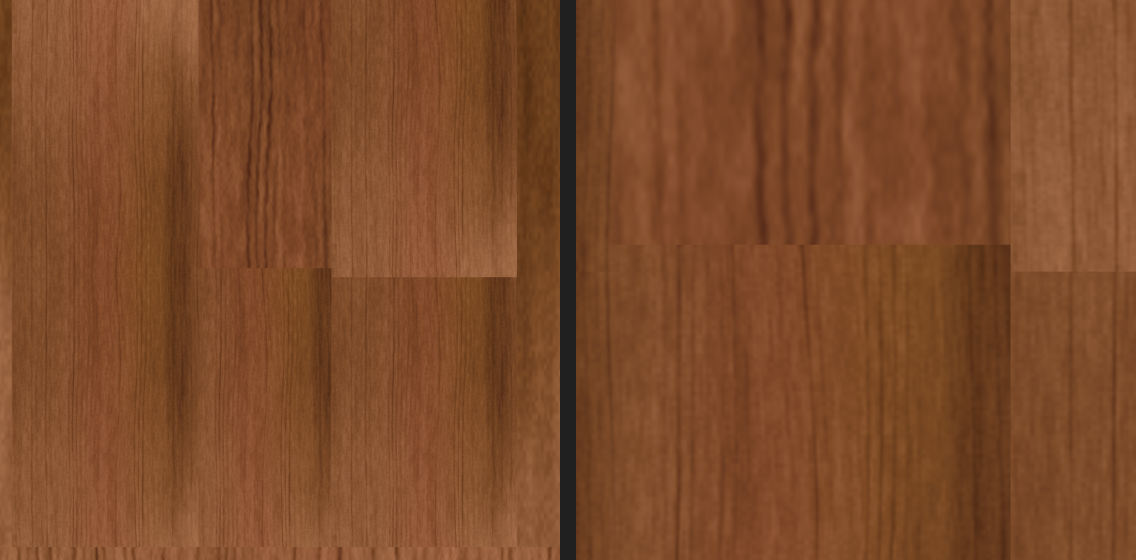
Left: the whole. Right: its middle third, enlarged.
A Shadertoy shader for this texture:

```glsl
// Seams between boards, in canvas units
const float LEFT_SEAM = 0.021, MID_SEAM = 0.355, RIGHT_SEAM = 0.592, END_SEAM = 0.923;
const float BASE_SEAM = 0.023, SHORT_SEAM = 0.521, WIDE_SEAM = 0.505;
const float NARROW_SHIFT = 0.072;   // crop of the narrow board
const float LINE_COUNT = 125.0;     // growth lines across the canvas
const float LINE_DEPTH = 0.34;
const float FIBRE_DEPTH = 0.30;
const float SPECK_DEPTH = 0.15;
const float PORE_COUNT = 62.0;      // coarse pores across the canvas
const float PORE_DEPTH = 0.62;

const vec3 DEEP = vec3(0.33, 0.175, 0.095);
const vec3 BROWN = vec3(0.485, 0.288, 0.155);
const vec3 PALE = vec3(0.64, 0.425, 0.285);
const vec3 RED_TINT = vec3(0.016, -0.006, 0.002);
const vec3 OCHRE_TINT = vec3(0.004, 0.008, -0.02);

float hash(vec2 p) {
    vec3 q = fract(vec3(p.xyx) * 0.1031);
    q += dot(q, q.yzx + 33.33);
    return fract((q.x + q.y) * q.z);
}

float noise(vec2 p) {
    vec2 i = floor(p), f = fract(p);
    f = f * f * (3.0 - 2.0 * f);
    return mix(mix(hash(i), hash(i + vec2(1, 0)), f.x),
               mix(hash(i + vec2(0, 1)), hash(i + vec2(1, 1)), f.x), f.y);
}

// Long fibres in three widths, centred on zero
float fibres(vec2 p) {
    float sum = 0.0;
    vec2 scale = vec2(60.0, 1.5);
    for (int i = 0; i < 3; i++) {
        sum += 0.4 * (noise(p * scale + float(i) * 17.0) - 0.5);
        scale *= vec2(2.1, 3.5);
    }
    return sum;
}

// Tone from 0 (deep) through 0.5 (brown) to 1 (pale)
vec3 woodColor(float tone) {
    vec3 lower = mix(DEEP, BROWN, clamp(tone * 2.0, -0.4, 1.0));
    return mix(lower, PALE, clamp(tone * 2.0 - 1.0, 0.0, 1.2));
}

float band(float x, float centre, float width) {
    float d = (x - centre) / width;
    return exp(-d * d);
}

// Dark lines with uneven spacing, strength and length
float grainLines(vec2 p, float count, float lengthScale, float width) {
    float x = p.x * count + 0.9 * noise(vec2(p.x * count * 0.4, p.y * 2.0));
    float id = floor(x);
    float strength = hash(vec2(id, 5.0));
    strength *= strength * (0.35 + 0.9 * noise(vec2(id * 3.7, p.y * lengthScale)));
    return strength * band(fract(x), 0.5, width);
}

// Fine grained board: p.x from its left side, p.y from pale end (0) to dark end (1)
vec3 fineBoard(vec2 p) {
    float bend = 0.004 * band(p.x, 0.18, 0.05) * sin(p.y * 7.0) + 0.003 * noise(p * vec2(9.0, 4.0));
    vec2 grain = vec2(p.x + bend, p.y);
    float tone = mix(0.74, 0.49, smoothstep(-0.05, 0.85, p.y));
    tone += FIBRE_DEPTH * fibres(grain);
    tone -= LINE_DEPTH * grainLines(grain, LINE_COUNT, 6.0, 0.2);
    tone += SPECK_DEPTH * (noise(grain * vec2(400.0, 45.0)) - 0.5);
    tone += SPECK_DEPTH * 0.7 * (noise(grain * vec2(330.0, 190.0) + 7.0) - 0.5);

    // Dark heart streak with fine lines, and the bright, worn end beside it
    float heart = band(p.x, 0.302, 0.018) * smoothstep(0.1, 0.6, p.y);
    tone -= heart * (0.12 + 0.3 * noise(p * vec2(130.0, 6.0)));
    tone -= 0.22 * band(p.x, 0.285, 0.012) * noise(p * vec2(220.0, 3.0));
    tone += 0.2 * smoothstep(0.17, 0.29, p.x) * smoothstep(0.3, 0.0, p.y);
    tone += 0.05 * band(p.x, 0.07, 0.05) + 0.06 * band(p.x, 0.235, 0.02);
    return woodColor(tone) + RED_TINT * band(p.x, 0.17, 0.055) + OCHRE_TINT * band(p.x, 0.25, 0.06) * p.y;
}

// Enlarged grain with long, ragged pores
vec3 coarseBoard(vec2 p, float tone) {
    float x = p.x + 0.005 * noise(p * vec2(6.0, 6.0)) + 0.003 * noise(p * vec2(25.0, 70.0));
    tone += 0.24 * (noise(vec2(x * 70.0, p.y * 3.0)) - 0.5);
    tone += 0.26 * (noise(vec2(x * 170.0, p.y * 32.0)) - 0.5);
    tone += SPECK_DEPTH * (noise(p * vec2(300.0, 140.0)) - 0.5);
    float ragged = 0.65 + 0.6 * noise(p * vec2(110.0, 75.0));
    tone -= PORE_DEPTH * ragged * grainLines(vec2(x, p.y), PORE_COUNT, 5.0, 0.22);
    return woodColor(tone) + RED_TINT * noise(p * vec2(15.0, 2.0));
}

// Blurred border board, darker towards the top
vec3 borderBoard(vec2 p, float darkStart, float darkEnd) {
    float shade = smoothstep(darkStart, darkEnd, p.y + 0.15 * (noise(p * vec2(30.0, 4.0)) - 0.5));
    float tone = mix(0.78, 0.26, shade);
    tone += 0.26 * (noise(p * vec2(55.0, 6.0)) - 0.5) + 0.22 * (noise(p * vec2(190.0, 90.0)) - 0.5);
    tone -= 0.16 * shade * band(p.x, 0.938, 0.012);
    return woodColor(tone) + OCHRE_TINT * shade;
}

float past(float seam, float x) {
    float blur = 0.7 / iResolution.y;
    return smoothstep(seam - blur, seam + blur, x);
}

void mainImage(out vec4 fragColor, in vec2 fragCoord) {
    vec2 uv = fragCoord / iResolution.xy;
    float rise = 0.08 + (uv.y - BASE_SEAM) * 1.85;

    // Full height board, mirrored about its dark middle
    float mirrored = uv.y < WIDE_SEAM ? rise : (1.0 - uv.y) / (1.0 - WIDE_SEAM);
    vec3 tall = fineBoard(vec2(uv.x - LEFT_SEAM, min(mirrored, 1.0)));

    // Narrow pair and wide pair
    vec3 narrow = fineBoard(vec2(uv.x - MID_SEAM + NARROW_SHIFT, rise));
    vec3 coarse = coarseBoard(uv, 0.53 - 0.12 * smoothstep(0.7, 1.0, uv.y));
    narrow = mix(narrow, coarse, past(SHORT_SEAM, uv.y));
    vec3 wide = fineBoard(vec2(uv.x - RIGHT_SEAM, rise));
    vec3 wideTop = fineBoard(vec2(uv.x - RIGHT_SEAM, (uv.y - WIDE_SEAM) / (1.0 - WIDE_SEAM)));
    wide = mix(wide, wideTop, past(WIDE_SEAM, uv.y));

    // Lay the boards from left to right, then the base strip
    vec3 color = mix(borderBoard(uv, 0.45, 0.95), tall, past(LEFT_SEAM, uv.x));
    color = mix(color, narrow, smoothstep(MID_SEAM - 0.006, MID_SEAM + 0.006, uv.x));
    color = mix(color, wide, past(RIGHT_SEAM, uv.x));
    color = mix(color, borderBoard(uv, 0.05, 0.8), past(END_SEAM, uv.x));
    color = mix(coarseBoard(uv + 3.0, 0.8), color, past(BASE_SEAM, uv.y));
    fragColor = vec4(color, 1.0);
}
```
